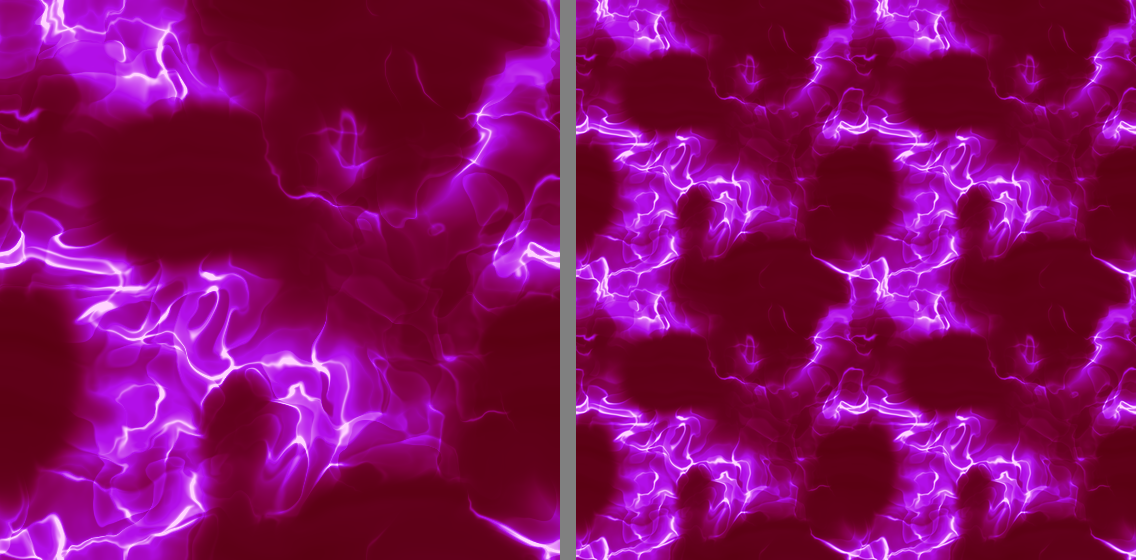
Left: one tile. Right: repeated 2 by 2.
A three.js fragment shader for this background:

```glsl
// Violet plasma: jagged electric arcs inside glowing, folded clouds on dark wine red.
// Zero lines of domain-warped wrapping noise give the arcs; the same noise fades
// away from these lines to give the clouds. Whole-number frequencies make it tile.

varying vec2 vUv;

float hash(vec2 cell, float seed) {
  return fract(sin(dot(cell, vec2(127.1, 311.7)) + seed * 74.7) * 43758.5453);
}

// Value noise from -1 to 1 that wraps after freq cells
float noise(vec2 p, vec2 freq, float seed) {
  vec2 cell = floor(p * freq);
  vec2 f = p * freq - cell;
  vec2 u = f * f * f * (f * (f * 6.0 - 15.0) + 10.0);
  vec2 a = floor(mod(cell + 0.5, freq));
  vec2 b = floor(mod(cell + 1.5, freq));
  float low = mix(hash(a, seed), hash(vec2(b.x, a.y), seed), u.x);
  float high = mix(hash(vec2(a.x, b.y), seed), hash(b, seed), u.x);
  return 2.0 * mix(low, high, u.y) - 1.0;
}

float fbm(vec2 p, float freq, float seed) {
  float sum = 0.0;
  float gain = 0.55;
  for (int i = 0; i < 3; i++) {
    sum += gain * noise(p, vec2(freq), seed + float(i));
    freq *= 2.0;
    gain *= 0.5;
  }
  return sum;
}

vec2 warp(vec2 p, float freq, float amount, float seed) {
  return p + amount * vec2(fbm(p, freq, seed), fbm(p, freq, seed + 5.3));
}

// Smooth field whose zero lines carry the arcs
float field(vec2 p, float freq, float seed) {
  return (noise(p, vec2(freq), seed) + 0.4 * noise(p, vec2(2.0 * freq), seed + 0.5)) / 1.2;
}

// Approximate distance to the zero line of the field
float arcDistance(vec2 p, float freq, float seed) {
  vec2 e = vec2(0.002, 0.0);
  float n = field(p, freq, seed);
  vec2 slope = vec2(field(p + e.xy, freq, seed), field(p + e.yx, freq, seed)) - n;
  return abs(n) / (length(slope) / e.x + 0.25 * freq);
}

// One-sided sheet: a crisp edge at zero, fading where n grows
float sheet(float n) {
  return smoothstep(-0.04, 0.04, n) * exp(-3.5 * max(n, 0.0));
}

// Overlapping sheets and fine smoke, around 0.5 on average
float foldedSmoke(vec2 q, float seed) {
  float folds = 0.5 * sheet(field(q, 5.0, seed + 2.0))
              + 0.5 * sheet(field(q, 7.0, seed + 4.0))
              + 0.5 * sheet(-field(q, 10.0, seed + 6.0))
              + 0.4 * sheet(field(q, 14.0, seed + 8.0));
  return 0.1 + folds + 0.25 * exp(-6.0 * abs(fbm(q, 12.0, seed + 10.0)));
}

// Cloud that falls off at different rates on the two sides of the main arc
float cloudGlow(vec2 p, vec2 q, float freq, float seed, float smoke) {
  float n = field(q, freq, seed);
  float reach = mix(0.24, 0.46, smoothstep(-0.15, 0.15, n));
  float power = smoothstep(-0.6, 0.05, noise(p, vec2(3.0), seed + 20.0));
  float body = smoothstep(0.06, 1.0, power * (0.75 + 0.6 * smoke) * exp(-abs(n) / reach));
  float haze = 0.08 * power * exp(-abs(n) / 0.6);
  return body * (0.66 + 0.5 * smoke) + haze;
}

// Thin core with a soft halo; the line swells at sparks and dies where live is low
float arcGlow(float d, float live, float spark) {
  float width = mix(0.001, 0.002, live) + 0.0022 * spark * live;
  float core = exp(-d * d / (width * width));
  return live * (core * (0.42 + 0.65 * spark) + 0.2 * exp(-d / 0.007));
}

vec3 blend(vec3 from, vec3 to, float start, float span, float heat) {
  return mix(from, to, clamp((heat - start) / span, 0.0, 1.0));
}

vec3 plasmaColor(float heat) {
  vec3 wine = vec3(0.35, 0.0, 0.065);
  vec3 plum = vec3(0.49, 0.0, 0.25);
  vec3 magenta = vec3(0.57, 0.01, 0.45);
  vec3 purple = vec3(0.62, 0.02, 0.66);
  vec3 violet = vec3(0.70, 0.06, 0.91);
  vec3 pale = vec3(1.0, 0.82, 1.0);
  vec3 color = blend(wine, plum, 0.0, 0.25, heat);
  color = blend(color, magenta, 0.25, 0.25, heat);
  color = blend(color, purple, 0.5, 0.25, heat);
  color = blend(color, violet, 0.75, 0.25, heat);
  return blend(color, pale, 1.08, 0.8, heat);
}

void main() {
  const float SEED = 3.0;
  vec2 smoothPos = warp(vUv, 4.0, 0.085, 11.0);
  vec2 jaggedPos = warp(smoothPos, 17.0, 0.021, 31.0);
  vec2 smokePos = mix(smoothPos, jaggedPos, 0.6);

  float smoke = foldedSmoke(smokePos, SEED);
  float cloud = cloudGlow(vUv, smokePos, 4.0, SEED, smoke);
  float heat = cloud;

  // Main arcs first, then finer branches in the clouds and a few strays outside
  float stray = 0.8 * smoothstep(0.3, 0.6, noise(smoothPos, vec2(6.0), 40.0));
  for (int i = 0; i < 5; i++) {
    float layer = float(i);
    float freq = 4.0 + 0.5 * layer * (layer + 1.0);
    float d = arcDistance(jaggedPos, freq, SEED + 2.0 * layer);
    float live = smoothstep(-0.1, 0.4, noise(smoothPos, vec2(8.0), 50.0 + layer));
    float spark = smoothstep(0.0, 0.8, noise(smoothPos, vec2(18.0), 60.0 + layer));
    float inside = max(min(cloud, 1.0), i == 0 ? 0.75 : (i < 3 ? stray : 0.0));
    heat += inside * arcGlow(d, live, spark);
  }

  // Faint level streaks and mottling in the dark areas
  float streaks = noise(smoothPos, vec2(3.0, 40.0), 70.0);
  heat += 0.03 + 0.02 * streaks + 0.03 * fbm(vUv, 4.0, 80.0);
  gl_FragColor = vec4(plasmaColor(heat), 1.0);
}
```
